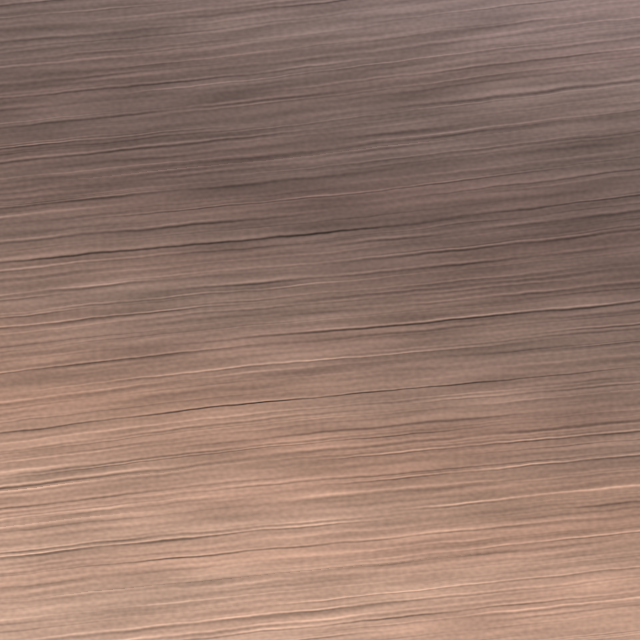
Write a Shadertoy shader that draws this texture.

```glsl
// Brushed rose-brown metal: fine slanted streaks and scratches over a soft sheen.

const float SLOPE = 0.105;         // rise of the streaks from left to right
const float SHEEN_TILT = 0.18;     // the sheen falls the other way
const float BAND_CONTRAST = 0.09;
const float STREAK_CONTRAST = 0.13;
const float HAIR_CONTRAST = 0.16;
const float GRAIN_CONTRAST = 0.075;
const float SCRATCH_DEPTH = 0.36;
const float LIP_GLOW = 0.22;
const float SCRATCH_LENGTH = 0.95;
const int SCRATCH_LAYERS = 4;

// Sheen colours at even steps, from the bottom edge to the top.
const int STOPS = 7;
const vec3 SHEEN[STOPS] = vec3[STOPS](
    vec3(0.785, 0.642, 0.560),
    vec3(0.750, 0.605, 0.524),
    vec3(0.662, 0.525, 0.454),
    vec3(0.537, 0.441, 0.398),
    vec3(0.445, 0.367, 0.341),
    vec3(0.478, 0.403, 0.380),
    vec3(0.585, 0.498, 0.484));

float hash(vec2 p) {
    vec3 q = fract(vec3(p.xyx) * 0.1031);
    q += dot(q, q.yzx + 33.33);
    return fract((q.x + q.y) * q.z);
}

float cornerSlope(vec2 cell, vec2 offset) {
    float angle = 6.2832 * hash(cell);
    return dot(vec2(cos(angle), sin(angle)), offset);
}

float gradientNoise(vec2 p) {
    vec2 i = floor(p), f = p - i;
    vec2 w = f * f * f * (f * (f * 6.0 - 15.0) + 10.0);
    vec2 e = vec2(1.0, 0.0);
    float low = mix(cornerSlope(i, f), cornerSlope(i + e, f - e), w.x);
    float high = mix(cornerSlope(i + e.yx, f - e.yx), cornerSlope(i + 1.0, f - 1.0), w.x);
    return mix(low, high, w.y);
}

vec3 sheen(float height) {
    float t = clamp((height + 0.1) * 5.0, 0.0, float(STOPS) - 1.001);
    int i = int(t);
    return mix(SHEEN[i], SHEEN[i + 1], fract(t));
}

float ridge(float d, float width) {
    return exp(-d * d / (width * width));
}

// One long groove per cell, with a bright lip beside it.
float scratches(vec2 p, float rows, float seed, float pixel) {
    float row = floor(p.y * rows);
    float along = p.x / SCRATCH_LENGTH + 7.0 * hash(vec2(row, seed));
    vec2 id = vec2(floor(along) + 31.0 * seed, row + 57.0);
    float t = fract(along);

    float drift = (hash(id + 3.7) - 0.5) * 0.25 * (t - 0.5);
    float centre = mix(0.3, 0.7, hash(id)) + drift;
    float d = (fract(p.y * rows) - centre) / rows;

    float width = max(mix(0.0012, 0.0022, hash(id + 11.3)), 0.75 * pixel);
    float strength = pow(hash(id + 23.1), 1.4);
    float fade = smoothstep(0.0, 0.25, t) * smoothstep(1.0, 0.65, t);
    float wear = clamp(0.75 + 0.9 * gradientNoise(vec2(p.x * 9.0, row + seed)), 0.2, 1.2);
    float lip = LIP_GLOW * mix(0.1, 1.3, hash(id + 41.9));
    float groove = SCRATCH_DEPTH * hash(id + 67.3);

    return strength * fade * wear
         * (lip * ridge(d - 2.0 * width, width) - groove * ridge(d, width));
}

void mainImage(out vec4 fragColor, in vec2 fragCoord) {
    vec2 uv = fragCoord / iResolution.xy;
    float pixel = 1.0 / iResolution.y;

    // Streak space: x runs along the brushing, y across it, slightly wavy.
    vec2 p = vec2(uv.x, uv.y - SLOPE * uv.x + 1.0);
    p.y += 0.012 * gradientNoise(p * vec2(1.3, 3.0));
    p.y += 0.0026 * gradientNoise(p * vec2(11.0, 32.0));
    p.y += 0.0010 * gradientNoise(p * vec2(38.0, 70.0));

    // Broad sheen with uneven edges.
    float height = uv.y + SHEEN_TILT * (uv.x - 0.5);
    height += 0.035 * gradientNoise(p * vec2(1.1, 8.0) + 4.0);
    vec3 colour = sheen(height);

    // Brushed streaks, from soft bands to hairlines.
    float light = 1.0;
    light += BAND_CONTRAST * gradientNoise(p * vec2(1.6, 26.0) + 9.0);
    light += STREAK_CONTRAST * gradientNoise(p * vec2(3.5, 72.0) + 17.0);
    light += HAIR_CONTRAST * gradientNoise(p * vec2(7.0, 155.0) + 29.0);
    light += GRAIN_CONTRAST * gradientNoise(uv * vec2(120.0, 190.0));

    for (int i = 0; i < SCRATCH_LAYERS; i++) {
        float layer = float(i);
        light += scratches(p, 33.0 + 12.0 * layer, layer + 1.0, pixel);
    }

    // Faint drift between rosy and grey tones.
    float tint = gradientNoise(p * vec2(2.0, 18.0) + 51.0);
    colour *= light * (1.0 + vec3(0.012, -0.010, -0.016) * tint);
    fragColor = vec4(clamp(colour, 0.0, 1.0), 1.0);
}
```
